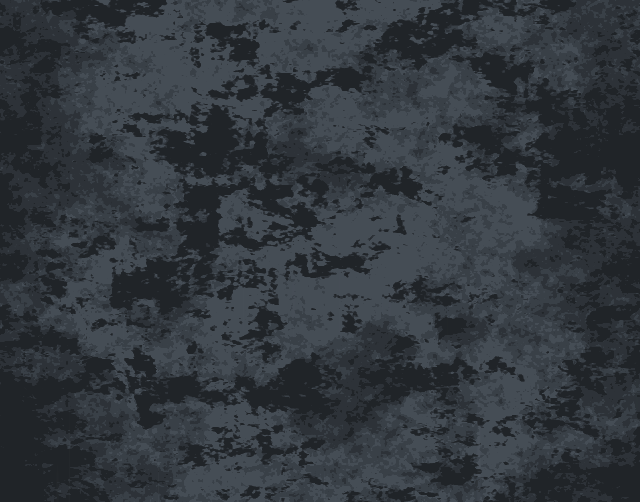
Reproduce this texture procedurally as a Shadertoy shader.

```glsl
// Dark slate wall with worn paint, ragged chips, soft stains and shaded sides.

const vec3 BARE  = vec3(0.125, 0.140, 0.155);
const vec3 DEEP  = vec3(0.178, 0.198, 0.220);
const vec3 MID   = vec3(0.222, 0.250, 0.280);
const vec3 PAINT = vec3(0.272, 0.302, 0.335);

const vec2  CHIP_SCALE  = vec2(10.0, 19.0);  // wider than tall
const vec2  STAIN_SCALE = vec2(6.5, 8.0);
const vec2  GRAIN_SCALE = vec2(60.0, 72.0);
const vec2  SMEAR_SCALE = vec2(9.0, 75.0);
const vec2  STREAK_SCALE = vec2(110.0, 11.0);
const float CHIP_LEVEL  = 1.06;              // higher leaves fewer chips
const float RIM_WIDTH   = 0.28;
const float SOFTNESS    = 0.10;
const float SIDE_SHADE  = 1.95;
const float LOW_SHADE   = 0.5;

float hash(vec2 cell) {
    uvec2 q = uvec2(ivec2(cell)) * uvec2(1597334673u, 3812015801u);
    uint n = (q.x ^ q.y) * 1597334673u;
    n = (n ^ (n >> 15)) * 2246822519u;
    n ^= n >> 13;
    return float(n >> 8) / 16777216.0;
}

float noise(vec2 p) {
    vec2 i = floor(p), f = fract(p);
    f = f * f * (3.0 - 2.0 * f);
    return mix(mix(hash(i), hash(i + vec2(1, 0)), f.x),
               mix(hash(i + vec2(0, 1)), hash(i + vec2(1, 1)), f.x), f.y);
}

// Fractal noise, centred on zero with a spread of about one.
float fbm(vec2 p, int octaves, float gain) {
    float sum = 0.0, power = 0.0, amp = 1.0;
    for (int i = 0; i < octaves; i++) {
        sum += amp * (noise(p) - 0.5);
        power += amp * amp;
        p = p * 2.03 + vec2(17.3, 31.7);
        amp *= gain;
    }
    return sum / (0.214 * sqrt(power));
}

// Soft elliptical spot, one at its centre.
float spot(vec2 p, vec2 centre, vec2 radius) {
    return 1.0 - smoothstep(0.55, 1.25, length((p - centre) / radius));
}

float over(float level, float value) {
    return smoothstep(level - SOFTNESS, level + SOFTNESS, value);
}

void mainImage(out vec4 fragColor, in vec2 fragCoord) {
    vec2 uv = fragCoord / iResolution.xy;
    vec2 p = fragCoord / iResolution.y;

    // Ragged displacement of all the large shapes
    vec2 warp = vec2(fbm(p * 9.0 + 40.0, 3, 0.5), fbm(p * 9.0 + 80.0, 3, 0.5));
    vec2 q = p + 0.004 * warp;
    vec2 w = uv + 0.018 * warp;

    // Shading of the sides, the foot and the large stains
    float side = smoothstep(0.54, 1.04, abs(w.x - 0.48) / 0.5);
    float foot = 1.0 - smoothstep(0.05, 0.5, w.y);
    float corner = spot(w, vec2(0.0, 1.0), vec2(0.18, 0.34))
                 + spot(w, vec2(0.0, 0.05), vec2(0.15, 0.28));
    float lowStain = spot(w, vec2(0.54, 0.24), vec2(0.09, 0.14));
    float highStain = spot(w, vec2(0.40, 0.68), vec2(0.09, 0.10));
    float rightBand = spot(w, vec2(0.98, 0.56), vec2(0.13, 0.34));

    // Paint tone
    float cluster = fbm(q * 4.0 + 11.0, 3, 0.6);
    float grain = fbm(p * GRAIN_SCALE + 5.0, 3, 0.85);
    float tone = 0.95 - SIDE_SHADE * side - LOW_SHADE * foot - 0.5 * corner;
    tone += 0.58 * fbm(q * STAIN_SCALE + 23.0, 6, 0.72) + 0.38 * grain;
    tone -= 1.4 * lowStain + 1.0 * highStain + 0.4 * rightBand;

    // Chips, with level smears, and upright streaks where wear gathers
    float streak = noise(q * STREAK_SCALE + 3.0) - 0.5;
    float smear = noise(q * SMEAR_SCALE + 13.0) - 0.5;
    float wear = fbm(q * CHIP_SCALE + 157.0, 5, 0.78) + 0.38 * cluster;
    wear += 0.20 * grain + 0.7 * smear;
    wear += streak * (0.5 + 0.7 * smoothstep(-0.5, 1.0, cluster));
    wear += 0.35 * side + 0.30 * foot + 0.6 * corner + 0.8 * rightBand;
    wear += 0.45 * lowStain + 0.25 * highStain;

    // Four flat tones
    vec3 color = mix(BARE, DEEP, over(-1.40, tone));
    color = mix(color, MID, over(-0.25, tone));
    color = mix(color, PAINT, over(0.58, tone));

    // Dim rims around the bare chips
    color = mix(color, min(color, DEEP), over(CHIP_LEVEL - RIM_WIDTH, wear));
    color = mix(color, BARE, over(CHIP_LEVEL, wear));

    // Faint upright scratches
    float scratch = smoothstep(0.90, 0.98, noise(vec2(p.x * 130.0, p.y * 2.5) + 71.0));
    color += 0.018 * scratch * (1.0 - side) * foot;

    fragColor = vec4(color, 1.0);
}
```
